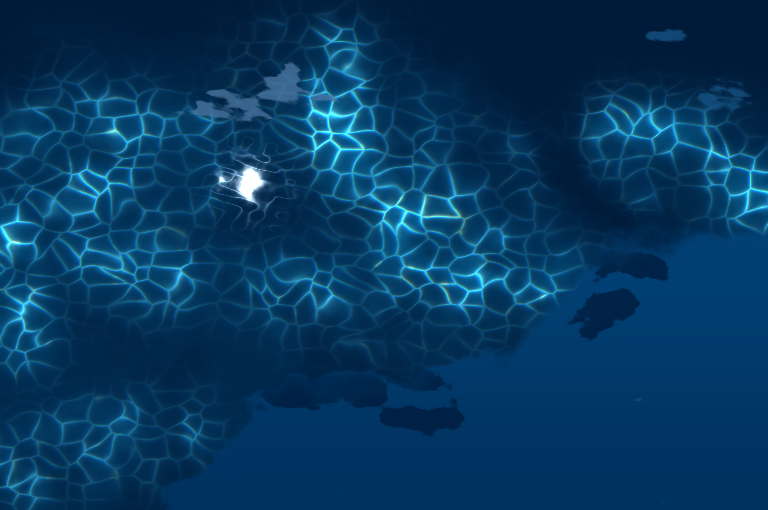
Write a WebGL 2 fragment shader that draws this texture.

```glsl
#version 300 es
precision highp float;
// Sunlit deep blue pool: caustic nets, leafy shadows, open water and a sun glint.
uniform vec2 u_resolution;
out vec4 outColor;

const float ASPECT = 1.506;
const float CELL_SCALE = 23.0;
const float FRINGE = 0.0016;
const vec3 SHADOW = vec3(0.0, 0.105, 0.225);
const vec3 DEEP = vec3(0.0, 0.155, 0.295);
const vec3 OPEN_LOW = vec3(0.0, 0.195, 0.375);
const vec3 OPEN_HIGH = vec3(0.005, 0.245, 0.445);
const vec3 LIT = vec3(0.01, 0.30, 0.48);
const vec3 CAUSTIC = vec3(0.24, 0.52, 0.56);
const vec3 SKY = vec3(0.30, 0.47, 0.64);
const vec2 SUN = vec2(0.492, 0.642);

// Sunlit patches: segment ends, then radius and strength.
const int PATCHES = 11;
const vec4 PATCH_LINE[PATCHES] = vec4[](
  vec4(0.60, 0.76, 0.80, 0.60), vec4(0.78, 0.57, 1.00, 0.47), vec4(0.10, 0.74, 0.42, 0.68),
  vec4(0.15, 0.63, 0.24, 0.62), vec4(0.00, 0.50, 0.02, 0.36), vec4(1.18, 0.72, 1.33, 0.70),
  vec4(1.38, 0.66, 1.52, 0.59), vec4(0.00, 0.05, 0.35, 0.18), vec4(0.20, 0.49, 0.68, 0.42),
  vec4(0.67, 0.91, 0.72, 0.82), vec4(1.00, 0.66, 1.05, 0.56));
const vec2 PATCH_SIZE[PATCHES] = vec2[](
  vec2(0.13, 0.85), vec2(0.13, 1.0), vec2(0.10, 0.55), vec2(0.08, 0.75),
  vec2(0.08, 0.9), vec2(0.085, 0.85), vec2(0.075, 0.85), vec2(0.08, 0.5),
  vec2(0.09, 0.5), vec2(0.06, 0.5), vec2(0.06, 0.5));

// Leaf shadows floating on the open water.
const int LEAVES = 5;
const vec4 LEAF_LINE[LEAVES] = vec4[](
  vec4(0.55, 0.225, 0.73, 0.225), vec4(0.79, 0.27, 0.83, 0.24), vec4(0.76, 0.18, 0.88, 0.175),
  vec4(1.13, 0.50, 1.29, 0.47), vec4(1.16, 0.365, 1.22, 0.41));

vec2 hash2(vec2 p) {
  vec3 h = fract(p.xyx * vec3(0.1031, 0.1030, 0.0973));
  h += dot(h, h.yzx + 33.33);
  return fract((h.xx + h.yz) * h.zy);
}

float noise(vec2 p) {
  vec2 i = floor(p), f = fract(p);
  f = f * f * (3.0 - 2.0 * f);
  return mix(mix(hash2(i).x, hash2(i + vec2(1, 0)).x, f.x),
             mix(hash2(i + vec2(0, 1)).x, hash2(i + vec2(1, 1)).x, f.x), f.y);
}

float fbm(vec2 p) {
  float sum = 0.0, gain = 0.53;
  for (int i = 0; i < 4; i++) {
    sum += gain * noise(p);
    p = mat2(1.6, 1.2, -1.2, 1.6) * p + 7.3;
    gain *= 0.5;
  }
  return sum;
}

float glow(vec2 p, vec4 line, float radius) {
  vec2 a = p - line.xy, b = line.zw - line.xy;
  vec2 d = (a - b * clamp(dot(a, b) / dot(b, b), 0.0, 1.0)) / radius;
  return exp(-dot(d, d));
}

// Bright net along the borders of warped cells.
float caustic(vec2 p) {
  p = p * CELL_SCALE * vec2(0.9, 1.15);
  p += 0.9 * vec2(noise(p * 0.8), noise(p * 0.8 + 31.0));
  vec2 base = floor(p);
  float near = 9.0, next = 9.0;
  for (int y = -1; y <= 1; y++)
    for (int x = -1; x <= 1; x++) {
      vec2 cell = base + vec2(x, y);
      float d = length(cell + 0.1 + 0.8 * hash2(cell) - p);
      next = min(next, max(near, d));
      near = min(near, d);
    }
  float gap = next - near;
  return 0.8 * exp(-gap * 13.0) + 0.38 * exp(-gap * 3.5);
}

void main() {
  vec2 p = gl_FragCoord.xy / u_resolution * vec2(ASPECT, 1.0);
  float broad = fbm(p * 6.0), fine = fbm(p * vec2(19.0, 27.0) + 4.0);
  vec2 warped = p + 0.10 * (vec2(broad, fbm(p * 7.0 + 19.0)) - 0.5);

  // Sunlight reaching the floor, cut by shadows.
  float lit = 0.0;
  for (int i = 0; i < PATCHES; i++)
    lit = max(lit, PATCH_SIZE[i].y * glow(warped, PATCH_LINE[i], PATCH_SIZE[i].x));
  lit *= 0.45 + 1.1 * smoothstep(0.25, 0.65, fbm(p * 9.0 + 3.0));
  float trunk = max(glow(warped, vec4(1.03, 0.95, 1.12, 0.64), 0.07),
                    glow(warped, vec4(1.13, 0.62, 1.28, 0.52), 0.055));
  lit *= (1.0 - 0.9 * trunk) * (1.0 - 0.75 * glow(warped, vec4(0.90, 0.69, 0.94, 0.67), 0.05));
  float shade = clamp(smoothstep(0.72, 1.0, p.y) + trunk + 0.5 * smoothstep(0.6, 0.35, broad), 0.0, 1.0);
  vec3 color = mix(DEEP, SHADOW, shade);

  // Open water with a ragged shore of reflected leaves.
  float shore = 0.25 * smoothstep(0.26, 0.58, p.x) + 0.07 * smoothstep(0.75, 1.0, p.x)
              + 0.20 * smoothstep(0.98, 1.2, p.x) + 0.05 * smoothstep(1.25, 1.5, p.x);
  float depth = shore - p.y + 0.10 * (fine - 0.5);
  float softness = mix(0.012, 0.04, smoothstep(0.9, 1.05, p.x));
  float open = smoothstep(-softness, softness, depth) * smoothstep(0.24, 0.36, p.x);
  float leaf = 0.0;
  for (int i = 0; i < LEAVES; i++) leaf = max(leaf, glow(p, LEAF_LINE[i], 0.04));
  leaf = smoothstep(0.60, 0.66, 0.65 * fine + 0.48 * leaf);
  vec3 water = mix(OPEN_LOW, OPEN_HIGH, smoothstep(0.0, 0.5, p.y));
  color = mix(color, water, open);
  color = mix(color, SHADOW * 1.1, leaf * smoothstep(-0.05, 0.05, depth) * 0.85);
  lit *= 1.0 - open * 0.95;

  // Caustic net with slight colour fringes.
  vec2 shift = FRINGE * vec2(1.0, 0.7);
  vec3 net = vec3(caustic(p - shift), caustic(p), caustic(p + shift));
  float sparkle = 0.45 + 1.1 * noise(p * 17.0);
  color = mix(color, LIT, clamp(lit * 0.75, 0.0, 1.0));
  color += CAUSTIC * net * lit * sparkle;
  color += vec3(0.30, 0.25, 0.0) * net * lit * smoothstep(0.78, 0.95, noise(p * 31.0 + 8.0));

  // Sky reflections on the rippled surface.
  vec2 tilt = vec2(p.x - 0.6 * p.y, p.y + 0.3 * p.x);
  float ripple = fbm(tilt * vec2(17.0, 42.0));
  float sky = max(glow(p, vec4(0.49, 0.79, 0.57, 0.86), 0.035), 0.72 * glow(p, vec4(0.38, 0.79, 0.62, 0.80), 0.05));
  color = mix(color, SKY, 0.75 * smoothstep(0.60, 0.70, ripple * 0.7 + sky * 0.36));
  float rightSky = max(glow(p, vec4(1.39, 0.81, 1.44, 0.82), 0.045), 0.8 * glow(p, vec4(1.28, 0.93, 1.33, 0.93), 0.018));
  color = mix(color, vec3(0.08, 0.32, 0.51), 0.8 * smoothstep(0.56, 0.66, ripple * 0.6 + rightSky * 0.42));

  // Sun glint: broken white core and thin bright ripples.
  vec2 d = p - SUN + 0.035 * (vec2(fbm(p * 45.0), fbm(p * 45.0 + 9.0)) - 0.5);
  vec2 side = d + vec2(0.052, -0.004);
  float core = 2.2 * exp(-dot(d, d) / 0.00042) + 1.1 * exp(-dot(side, side) / 0.00012);
  float ridge = pow(1.0 - abs(2.0 * noise(tilt * vec2(38.0, 70.0)) - 1.0), 9.0);
  float halo = exp(-dot(d, d) / 0.0035);
  color = mix(color, SHADOW, 0.45 * halo);
  color += vec3(0.75, 0.85, 0.95) * ridge * halo * 0.8 + vec3(1.0, 0.98, 0.94) * core;
  outColor = vec4(clamp(color, 0.0, 1.0), 1.0);
}
```
